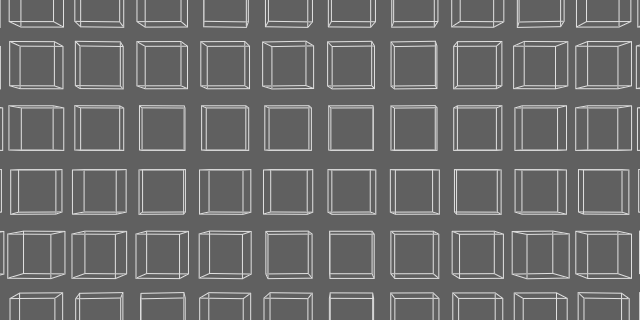
Write a WebGL 1 fragment shader that draws this pattern.

```glsl
precision highp float;

uniform vec2 u_resolution;

float hash(vec2 p) {
  return fract(sin(dot(p, vec2(127.1, 311.7))) * 43758.5453);
}

float segmentDistance(vec2 p, vec2 a, vec2 b) {
  vec2 ab = b - a;
  float t = clamp(dot(p - a, ab) / dot(ab, ab), 0.0, 1.0);
  return length(p - a - ab * t);
}

// Perspective view from a camera in front of the canvas centre
vec2 project(vec3 v) {
  return v.xy * 3.35 / (3.35 - v.z);
}

// Corner of a cube turned about its vertical axis
vec3 cubeCorner(vec2 center, float angle, float height) {
  return vec3(center.x + 0.0957 * cos(angle), center.y + height, 0.0957 * sin(angle));
}

float wireCube(vec2 p, vec2 center, float yaw) {
  float d = 1.0;
  for (int i = 0; i < 4; i++) {
    float a = yaw + 0.785398 + 1.570796 * float(i);
    float b = a + 1.570796;
    vec2 topA = project(cubeCorner(center, a, 0.0677));
    vec2 topB = project(cubeCorner(center, b, 0.0677));
    vec2 lowA = project(cubeCorner(center, a, -0.0677));
    vec2 lowB = project(cubeCorner(center, b, -0.0677));
    d = min(d, segmentDistance(p, topA, topB));
    d = min(d, segmentDistance(p, lowA, lowB));
    d = min(d, segmentDistance(p, topA, lowA));
  }
  return d;
}

void main() {
  vec2 p = (gl_FragCoord.xy - 0.5 * u_resolution) / u_resolution.y;
  float pixel = 1.0 / u_resolution.y;

  // Grid of cubes, each with its own small turn
  float pitch = 0.1966;
  vec2 cell = floor(p / pitch);
  float yaw = (hash(cell + 17.0) - 0.5) * 0.34;
  float d = wireCube(p, (cell + 0.5) * pitch, yaw);

  // Thin light lines on grey
  float line = clamp(0.5 + (0.00158 - d) / pixel, 0.0, 1.0);
  gl_FragColor = vec4(mix(vec3(0.375), vec3(0.88), line), 1.0);
}
```
